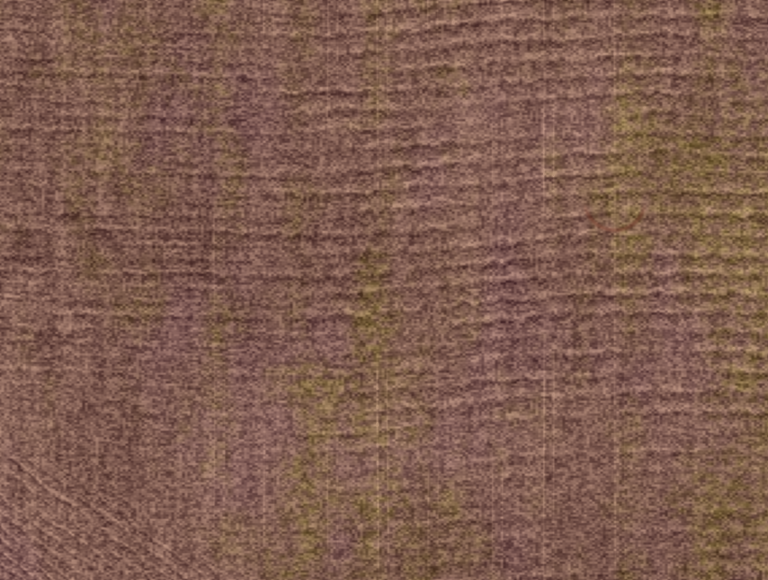
A Shadertoy shader for this texture:

```glsl
const vec3 DARK_SOIL = vec3(0.32, 0.195, 0.18);
const vec3 DRY_STRAW = vec3(0.685, 0.53, 0.465);
const vec3 GREEN_SHIFT = vec3(-0.005, 0.024, -0.05);
const vec3 PLUM_SHIFT = vec3(-0.004, -0.008, 0.014);
const vec3 RUST = vec3(0.46, 0.24, 0.18);

float hash(vec2 p) {
    vec3 q = fract(p.xyx * vec3(0.1031, 0.103, 0.0973));
    q += dot(q, q.yzx + 33.33);
    return fract((q.x + q.y) * q.z);
}

float noise(vec2 p) {
    vec2 cell = floor(p), f = fract(p);
    f = f * f * (3.0 - 2.0 * f);
    return mix(mix(hash(cell), hash(cell + vec2(1, 0)), f.x),
               mix(hash(cell + vec2(0, 1)), hash(cell + vec2(1, 1)), f.x), f.y);
}

float fbm(vec2 p) {
    float sum = 0.0, weight = 0.5;
    for (int i = 0; i < 4; i++) {
        sum += weight * noise(p);
        p = p * 2.03 + 17.3;
        weight *= 0.5;
    }
    return sum / 0.9375;
}

float bell(float d, float width) {
    return exp(-d * d / (width * width));
}

// Ridge profile: a narrow bright crest above a dark groove
float ridge(float phase) {
    float t = fract(phase) - 0.5;
    return 1.5 * bell(t - 0.1, 0.15) - 1.2 * bell(t + 0.2, 0.15) - 0.08;
}

// Gently bent horizontal rows, broken along their length
float furrows(vec2 p) {
    float bend = 0.7 * noise(p * vec2(1.8, 2.5)) + 0.3 * noise(p * vec2(7.0, 12.0));
    float ragged = 0.3 * noise(p * vec2(60.0, 70.0));
    float coarse = ridge(p.y * 29.0 + bend + ragged + 0.4 * sin(p.x * 4.0));
    float fine = ridge(p.y * 41.0 + 0.5 * bend + ragged + p.x);
    float right = smoothstep(0.35, 0.7, p.x);
    float breaks = 0.25 + 1.3 * noise(p * vec2(7.0, 24.0) + 5.0);
    float fade = mix(0.55, 1.1, smoothstep(0.1, 0.6, p.y));
    return breaks * fade * (coarse * mix(0.3, 1.0, right) + fine * mix(0.6, 0.15, right));
}

// Slanted rows in the lower corner
float slantedRows(vec2 p) {
    vec2 q = vec2(dot(p, vec2(0.8, -0.6)), dot(p, vec2(0.6, 0.8)));
    float breaks = 0.3 + 1.0 * noise(q * vec2(12.0, 50.0));
    float ragged = 0.3 * noise(p * vec2(60.0, 70.0));
    return breaks * ridge(q.y * 50.0 + ragged + 0.8 * noise(q * vec2(5.0, 12.0)));
}

// Thin pale wheel tracks running upward
float tracks(vec2 p) {
    float sum = 0.0;
    for (int i = 0; i < 10; i++) {
        float id = float(i);
        float x = 0.36 + 0.098 * id + 0.035 * (hash(vec2(id, 4.0)) - 0.5);
        x += 0.003 * (noise(vec2(p.y * 3.0, id * 7.0)) - 0.5);
        float gaps = smoothstep(0.15, 0.6, noise(vec2(id * 9.0, p.y * 7.0)));
        gaps *= 0.4 + 0.9 * noise(vec2(id * 5.0, p.y * 80.0));
        float pair = bell(p.x - x, 0.002) + 0.6 * bell(p.x - x - 0.017, 0.0018);
        sum += pair * gaps * (0.4 + 0.6 * hash(vec2(id, 8.0)));
    }
    return sum;
}

// Upright strips of sparse weeds
float weeds(vec2 p) {
    float column = (fract((p.x - 0.38) / 0.14 + 0.5) - 0.5) * 0.14;
    float strip = bell(column, 0.036) * smoothstep(0.3, 0.42, p.x);
    strip *= 1.0 - 0.8 * bell(p.x - 0.87, 0.16);
    float edge = smoothstep(1.15, 1.31, p.x);
    float patches = 0.55 * fbm(p * vec2(7.0, 3.5) + 2.7) + 0.45 * fbm(p * vec2(22.0, 15.0));
    float cover = smoothstep(0.4, 0.85, patches + 0.17 * strip + 0.1 * edge);
    return cover * (0.3 + 1.4 * noise(p * vec2(80.0, 100.0)));
}

float arc(vec2 p, vec2 centre, float radius) {
    vec2 d = p - centre;
    return bell(length(d) - radius, 0.004) * smoothstep(0.0, 0.03, -d.y);
}

void mainImage(out vec4 fragColor, in vec2 fragCoord) {
    vec2 p = fragCoord / iResolution.y;

    // Row direction
    float border = dot(p, vec2(0.6, 0.8)) + 0.05 * (noise(p * 9.0) - 0.5);
    float corner = smoothstep(0.27, 0.2, border);
    float tone = 0.49 + 0.15 * mix(furrows(p), slantedRows(p), corner);

    // Broad mottling, upright streaks and clods
    tone += 0.24 * (fbm(p * vec2(5.0, 4.0) + 9.0) - 0.5);
    tone += 0.18 * (noise(vec2(p.x * 110.0, p.y * 5.0)) - 0.5);
    tone += 0.3 * (noise(p * vec2(90.0, 150.0)) - 0.5);
    tone += 0.62 * (noise(p * vec2(215.0, 270.0) + 31.0) - 0.5);
    tone -= 0.08 * bell(p.x - 0.33, 0.12) * smoothstep(0.3, 0.7, p.y);
    float clods = smoothstep(0.7, 0.88, noise(p * vec2(24.0, 27.0) + 3.0));
    tone -= 0.16 * clods * smoothstep(0.32, 0.1, p.x) * smoothstep(0.25, 0.4, p.y);
    tone += 0.36 * tracks(p) * (1.0 - corner) + 0.03 * corner;

    // Soil, weeds and the rusty scrape
    float green = weeds(p) * (1.0 - 0.9 * corner);
    vec3 colour = mix(DARK_SOIL, DRY_STRAW, clamp(tone, -0.1, 1.1));
    colour += GREEN_SHIFT * green;
    colour += PLUM_SHIFT * smoothstep(0.5, 0.75, fbm(p * vec2(7.0, 5.0) + 40.0)) * (1.0 - min(green, 1.0));
    colour = mix(colour, RUST, 0.55 * arc(p, vec2(1.06, 0.655), 0.052));
    fragColor = vec4(colour, 1.0);
}
```
